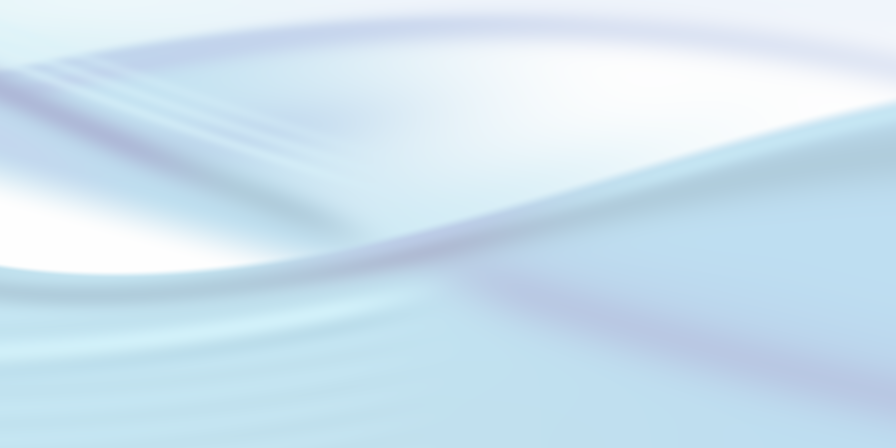
Reproduce this background procedurally as a WebGL 2 fragment shader.

```glsl
#version 300 es
precision highp float;
// Soft translucent blue and lilac ribbons crossing over a white backdrop.
uniform vec2 u_resolution;
out vec4 fragColor;

// Soft ridge around zero distance.
float glow(float d, float width) {
    d /= width;
    return exp(-d * d);
}

// Opaque below a curve, feathered over the given softness.
float below(float d, float softness) {
    return smoothstep(softness, -softness, d);
}

float quadratic(float x, float a, float b, float c) {
    return a + x * (b + x * c);
}

// Backdrop and the broad arched veil at the top.
vec3 upperVeil(vec2 p) {
    float x = p.x;
    vec3 sky = mix(vec3(0.87, 0.95, 0.97), vec3(0.94, 0.96, 0.985), smoothstep(0.0, 0.5, x));
    sky = mix(sky, vec3(0.97, 0.985, 0.99), 0.5 * glow(x - 0.1, 0.2) * smoothstep(0.88, 1.0, p.y));

    float fade = smoothstep(0.16, 0.78, x + 0.25 * (p.y - 0.65));
    vec3 veil = mix(vec3(0.765, 0.885, 0.945), vec3(0.995), fade);
    float arch = p.y - quadratic(x, 0.84, 0.42, -0.35);
    vec3 color = mix(sky, veil, below(arch, 0.012 + 0.05 * x));

    // Lilac folds along the arch.
    vec3 lilac = vec3(0.745, 0.80, 0.915);
    float fold = p.y - quadratic(x, 0.78, 0.56, -0.49);
    color = mix(color, lilac, mix(0.75, 0.45, x) * glow(fold, 0.025 + 0.025 * x));
    color = mix(color, lilac, 0.5 * glow(arch + 0.012, 0.016) * smoothstep(0.75, 0.15, x));

    // Hazy lilac lobe inside the veil.
    float lobe = p.y - (0.62 + 0.28 * x);
    color = mix(color, vec3(0.735, 0.82, 0.92), 0.6 * glow(lobe, 0.065) * glow(x - 0.27, 0.15));
    return color;
}

// Diagonal ribbon on the left with the white hollow beneath it.
vec3 diagonalRibbon(vec3 color, vec2 p, float diagonal) {
    float x = p.x;
    float left = smoothstep(0.48, 0.3, x);
    color = mix(color, vec3(0.74, 0.87, 0.935), 0.7 * left * below(diagonal - 0.02, 0.06));

    // Thin bright streaks above the ribbon.
    for (int i = 0; i < 3; i++) {
        float k = float(i);
        float streak = diagonal - 0.065 - 0.04 * k - 0.12 * x;
        color = mix(color, vec3(0.85, 0.95, 0.98), (0.55 - 0.12 * k) * left * glow(streak, 0.014));
    }

    vec3 shade = mix(vec3(0.67, 0.70, 0.83), vec3(0.68, 0.79, 0.85), smoothstep(0.12, 0.28, x));
    color = mix(color, shade, 0.85 * left * glow(diagonal, 0.042));
    color = mix(color, vec3(0.78, 0.82, 0.93), 0.55 * glow(diagonal + 0.11, 0.06) * smoothstep(0.2, 0.0, x));

    float hollow = p.y - (0.615 - 0.56 * x);
    return mix(color, vec3(0.995), below(hollow + 0.01, 0.065));
}

// Wide lower wave with shadows, highlights and the crossing lilac tail.
vec3 lowerWave(vec2 p, float edge, float diagonal) {
    float x = p.x;
    vec3 color = mix(vec3(0.765, 0.895, 0.945), vec3(0.745, 0.87, 0.945), smoothstep(0.3, 0.9, x));
    color = mix(color, vec3(0.755, 0.87, 0.92), 0.5 * glow(p.y, 0.22) * glow(x - 0.5, 0.35));

    // Lilac tail continuing the diagonal.
    float tail = smoothstep(0.4, 0.6, x);
    color = mix(color, vec3(0.715, 0.75, 0.87), 0.75 * tail * glow(diagonal, 0.075));
    color = mix(color, vec3(0.73, 0.82, 0.92), 0.35 * tail * glow(diagonal - 0.1, 0.09));

    // Long light and dark streaks on the left.
    float streak = p.y - quadratic(x, 0.21, 0.12, 0.38);
    float streakFade = smoothstep(0.52, 0.36, x);
    color = mix(color, vec3(0.83, 0.95, 0.98), 0.75 * streakFade * glow(streak, 0.026));
    color = mix(color, vec3(0.70, 0.84, 0.90), 0.4 * streakFade * glow(streak + 0.045, 0.022));
    color += 0.007 * sin(90.0 * streak + 5.0 * x) * streakFade;

    // Shadow running below the crest.
    float shadow = edge + quadratic(x, 0.055, -0.08, 0.14);
    float crossing = glow(x - 0.47, 0.13);
    vec3 shade = mix(vec3(0.68, 0.79, 0.85), vec3(0.675, 0.71, 0.81), crossing);
    color = mix(color, shade, 0.85 * glow(shadow, 0.03 + 0.04 * x * x));

    // Crest highlight at right and lilac sheen at the crossing.
    color = mix(color, vec3(0.79, 0.92, 0.965), 0.7 * smoothstep(0.5, 0.8, x) * glow(edge + 0.025, 0.022));
    return mix(color, vec3(0.74, 0.79, 0.91), 0.65 * crossing * glow(edge + 0.012, 0.022));
}

void main() {
    vec2 p = gl_FragCoord.xy / u_resolution;
    float crest = 0.406 + p.x * (-0.30 + p.x * (1.285 - 0.62 * p.x));
    float edge = p.y - crest;
    float diagonal = p.y - quadratic(p.x, 0.80, -0.90, 0.22);

    vec3 color = diagonalRibbon(upperVeil(p), p, diagonal);
    // Cyan haze resting on the crest.
    color = mix(color, vec3(0.80, 0.92, 0.96), 0.6 * glow(edge, 0.11) * smoothstep(0.34, 0.46, p.x) * smoothstep(0.95, 0.5, p.x));
    color = mix(color, lowerWave(p, edge, diagonal), below(edge, 0.007 + 0.012 * p.x));
    fragColor = vec4(color, 1.0);
}
```
